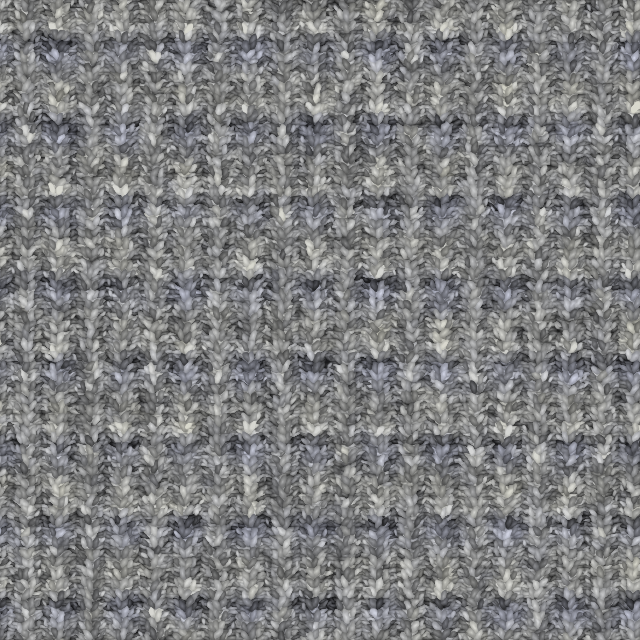
Write a Shadertoy shader that draws this texture.

```glsl
// Grey marled knit: a grid of pale tufts, shadowed pockets and dark ribs between light columns.
#define REPEATS vec2(10.0, 8.0)
#define PHASE vec2(0.91, 0.365)
#define BASE_LIGHT 0.515
#define STRAND_CONTRAST 0.34
#define RELIEF 0.22
#define SHARPNESS 15.0
#define WEAR 0.09
#define COOL_TINT vec3(0.965, 0.98, 1.06)
#define WARM_TINT vec3(1.015, 1.012, 0.955)

const float TAU = 6.2831853;

vec2 hash2(vec2 p) {
    vec3 q = fract(p.xyx * vec3(0.1031, 0.1030, 0.0973));
    q += dot(q, q.yzx + 33.33);
    return fract((q.xx + q.yz) * q.zy);
}

float gradientDot(vec2 cell, vec2 offset) {
    return dot(hash2(cell) * 2.0 - 1.0, offset);
}

float gradientNoise(vec2 p) {
    vec2 i = floor(p), f = p - i;
    vec2 u = f * f * f * (f * (f * 6.0 - 15.0) + 10.0);
    vec2 e = vec2(1.0, 0.0);
    return mix(mix(gradientDot(i, f), gradientDot(i + e, f - e), u.x),
               mix(gradientDot(i + e.yx, f - e.yx), gradientDot(i + 1.0, f - 1.0), u.x), u.y);
}

// Repeat coordinates: integers sit on the main tufts, y runs downward.
vec2 repeatCoord(vec2 uv) {
    return vec2(uv.x, 1.0 - uv.y) * REPEATS - PHASE;
}

// Soft spot placed once per repeat, with a random strength in each.
float spot(vec2 c, vec2 at, vec2 size, float variation) {
    vec2 d = c - at, id = round(d);
    vec2 q = (d - id) / size;
    float strength = 1.0 - variation * hash2(id + at * 37.0 + 50.0).x;
    return strength * exp(-dot(q, q));
}

// Yarn tone at a point: x = lightness, y = warmth.
vec2 yarnTone(vec2 uv) {
    vec2 c = repeatCoord(uv);
    c += 0.07 * vec2(gradientNoise(uv * 34.0), gradientNoise(uv * 34.0 + 80.0));
    float tuft = spot(c, vec2(0.0), vec2(0.20, 0.085), 0.3);
    float drop = spot(c, vec2(0.5, 0.31), vec2(0.14, 0.085), 0.6);
    float tail = spot(c, vec2(0.0, -0.25), vec2(0.16, 0.15), 0.9);
    float pocket = spot(c, vec2(0.0, 0.16), vec2(0.38, 0.09), 0.5);
    float coolTuft = spot(c, vec2(0.0, 0.33), vec2(0.17, 0.10), 0.4);
    float coolZone = spot(c, vec2(0.0, 0.27), vec2(0.42, 0.22), 0.4);
    float band = spot(c, vec2(0.5, 0.0), vec2(0.30, 0.08), 0.5);
    float wear = gradientNoise(uv * 22.0) + gradientNoise(uv * 55.0 + 19.0);
    float light = BASE_LIGHT + 0.025 * cos(2.0 * TAU * c.x) + WEAR * wear
        + 0.22 * tuft + 0.19 * drop + 0.11 * tail + 0.11 * coolTuft + 0.07 * band
        - 0.18 * pocket - 0.03 * coolZone;
    float warmth = 0.62 + 0.3 * (tuft + drop + tail) - 0.72 * coolZone + 0.3 * wear;
    return vec2(light, clamp(warmth, 0.0, 1.0));
}

// Overlapping slanted strands: xy = blended centre, z = random shade, w = height.
vec4 strands(vec2 uv, vec2 grid, vec2 size, float slant) {
    vec2 id = floor(uv * grid);
    vec4 sum = vec4(0.0);
    float total = 0.0;
    for (int j = -2; j <= 2; j++)
    for (int i = -1; i <= 1; i++) {
        vec2 cell = id + vec2(i, j);
        vec2 jitter = hash2(cell + 11.0), rnd = hash2(cell + 307.0);
        vec2 centre = (cell + 0.5 + 0.6 * (jitter - 0.5)) / grid;
        float side = sin(2.0 * TAU * repeatCoord(centre).x) < 0.0 ? -1.0 : 1.0;
        float angle = side * slant + 0.7 * (rnd.y - 0.5);
        vec2 axis = vec2(cos(angle), sin(angle));
        vec2 d = uv - centre;
        vec2 local = vec2(dot(d, axis), dot(d, vec2(-axis.y, axis.x))) / size;
        float height = 1.0 - length(local);
        float weight = exp(SHARPNESS * (height + 0.25 * jitter.x));
        sum += weight * vec4(centre, rnd.x, height);
        total += weight;
    }
    return sum / total;
}

vec3 shadeStrand(vec4 s, float grain) {
    vec2 tone = yarnTone(s.xy);
    float light = tone.x + STRAND_CONTRAST * (s.z - 0.5) + RELIEF * (s.w - 0.42) + grain;
    return clamp(light, 0.14, 0.84) * mix(COOL_TINT, WARM_TINT, tone.y);
}

void mainImage(out vec4 fragColor, in vec2 fragCoord) {
    vec2 uv = fragCoord / iResolution.xy;

    // Hairy fibres bend the strands and add grain.
    vec2 bend = vec2(gradientNoise(uv * 120.0), gradientNoise(uv * 120.0 + 40.0));
    vec2 p = uv + 0.0022 * bend;
    float grain = 0.06 * gradientNoise(uv * vec2(260.0, 200.0));

    // Plump stitches cover the light columns, fine dashes fill the ribs.
    vec4 stitch = strands(p, vec2(90.0, 62.0), vec2(0.0105, 0.0052), 1.05);
    vec4 dash = strands(p, vec2(92.0, 170.0), vec2(0.0078, 0.0031), 0.4);
    float ridge = 0.5 + 0.5 * cos(2.0 * TAU * repeatCoord(p).x);
    float cover = smoothstep(-0.1, 0.25, stitch.w - 0.5 + 0.7 * ridge);

    vec3 ribColor = shadeStrand(dash, grain) - 0.035;
    vec3 stitchColor = shadeStrand(stitch, grain);
    fragColor = vec4(mix(ribColor, stitchColor, cover), 1.0);
}
```
